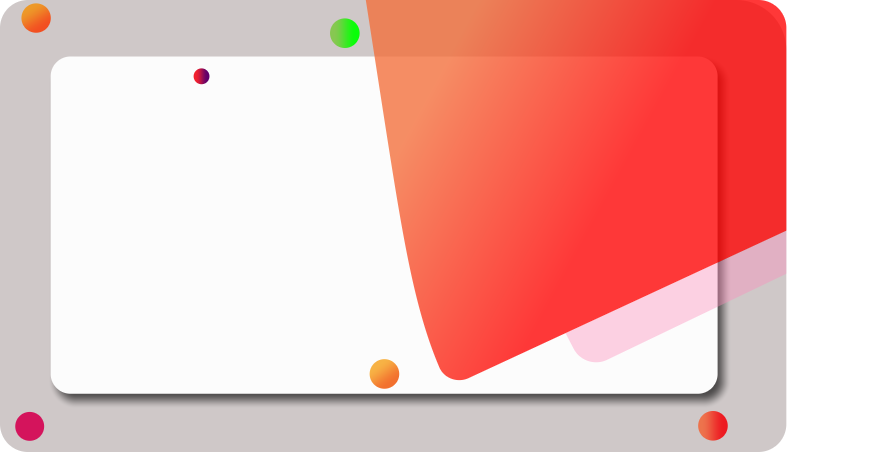
A WebGL 2 fragment shader for this background:

```glsl
#version 300 es
// Rounded grey panel with a shadowed white card, a translucent red sweep, a pink band and gradient dots.
precision highp float;

uniform vec2 u_resolution;
out vec4 fragColor;

#define HEIGHT 388.0          // design units over the canvas height
#define PANEL_COLOR vec3(0.81, 0.785, 0.785)
#define CARD_COLOR vec3(0.99)
#define SWEEP_START vec3(0.955, 0.43, 0.225)
#define SWEEP_END vec3(1.0, 0.0, 0.0)
#define SWEEP_ALPHA 0.78
#define BAND_COLOR vec3(0.99, 0.55, 0.73)
#define BAND_ALPHA 0.4
#define SHADOW_OFFSET vec2(5.0, 6.0)
#define SHADOW_BLUR 7.0
#define SHADOW_ALPHA 0.62
#define DOT_COUNT 6

// Dots: centre and radius, then the two gradient colours and the gradient direction
const vec3 dotShape[DOT_COUNT] = vec3[](
    vec3(31.0, 15.5, 12.6), vec3(296.0, 28.5, 12.7), vec3(173.0, 65.5, 6.8),
    vec3(330.0, 321.0, 12.7), vec3(25.5, 366.0, 12.4), vec3(612.0, 365.5, 12.7));
const vec3 dotStart[DOT_COUNT] = vec3[](
    vec3(0.93, 0.60, 0.16), vec3(0.53, 0.78, 0.32), vec3(0.95, 0.13, 0.18),
    vec3(0.97, 0.70, 0.27), vec3(0.83, 0.08, 0.36), vec3(0.93, 0.45, 0.30));
const vec3 dotEnd[DOT_COUNT] = vec3[](
    vec3(0.95, 0.31, 0.13), vec3(0.03, 1.0, 0.03), vec3(0.38, 0.0, 0.42),
    vec3(0.95, 0.44, 0.18), vec3(0.83, 0.08, 0.36), vec3(0.93, 0.10, 0.13));
const vec2 dotAxis[DOT_COUNT] = vec2[](
    vec2(0.5, 0.8), vec2(1.0, 0.0), vec2(1.0, 0.0),
    vec2(0.6, 0.8), vec2(1.0, 0.0), vec2(1.0, 0.0));

// Signed distance to a rounded box given by two opposite corners
float roundedBox(vec2 p, vec2 low, vec2 high, float radius) {
    vec2 q = abs(p - 0.5 * (low + high)) - 0.5 * (high - low) + radius;
    return length(max(q, 0.0)) + min(max(q.x, q.y), 0.0) - radius;
}

// Intersection of two shapes with a circular fillet
float roundIntersect(float a, float b, float radius) {
    return min(max(a, b), -radius) + length(max(vec2(a, b) + radius, 0.0));
}

// Signed distance to the region above a line through a point
float aboveLine(vec2 p, vec2 anchor, float slope) {
    return (p.y - anchor.y - slope * (p.x - anchor.x)) / sqrt(1.0 + slope * slope);
}

// Red sweep: bowed left side meeting a rising lower edge
float sweepShape(vec2 p) {
    float s = max(p.y, 0.0) / 318.0;
    float bow = 15.0 * pow(s, 6.0);
    float slope = 0.155 + 90.0 / 318.0 * pow(s, 5.0);
    float left = (314.0 + 0.155 * p.y + bow - p.x) / sqrt(1.0 + slope * slope);
    return roundIntersect(left, aboveLine(p, vec2(675.0, 198.0), -0.464), 19.0);
}

// Pink band: slanted left end and a rising lower edge
float bandShape(vec2 p) {
    float left = dot(p - vec2(486.0, 287.0), vec2(-0.887, 0.461));
    return roundIntersect(left, aboveLine(p, vec2(675.0, 235.0), -0.48), 21.0);
}

// Antialiased coverage of a signed distance
float coverage(float d) {
    return clamp(0.5 - d * u_resolution.y / HEIGHT, 0.0, 1.0);
}

void main() {
    // Design space with y pointing down
    vec2 p = vec2(gl_FragCoord.x, u_resolution.y - gl_FragCoord.y) * HEIGHT / u_resolution.y;
    vec2 panelSize = vec2(675.0, HEIGHT);
    vec2 cardLow = vec2(43.5, 48.5), cardHigh = vec2(616.0, 338.0);

    // Panel, with a wider corner at the upper right
    bool upperRight = p.x > 0.5 * panelSize.x && p.y < 0.5 * panelSize.y;
    float panel = coverage(roundedBox(p, vec2(0.0), panelSize, upperRight ? 43.0 : 24.0));
    float frame = coverage(roundedBox(p, vec2(0.0), panelSize, 24.0));
    vec3 color = mix(vec3(1.0), PANEL_COLOR, panel);

    // Card and its soft shadow
    float shadowDist = roundedBox(p - SHADOW_OFFSET, cardLow, cardHigh, 17.0);
    float shadow = 1.0 - smoothstep(-SHADOW_BLUR, SHADOW_BLUR, shadowDist);
    color *= 1.0 - SHADOW_ALPHA * shadow * panel;
    color = mix(color, CARD_COLOR, coverage(roundedBox(p, cardLow, cardHigh, 17.0)));

    // Translucent band and sweep
    float sweep = coverage(sweepShape(p)) * frame;
    float band = coverage(bandShape(p)) * frame * (1.0 - sweep);
    color = mix(color, BAND_COLOR, BAND_ALPHA * band);
    float t = clamp((dot(p, vec2(0.878, 0.479)) - 362.0) / 178.0, 0.0, 1.0);
    color = mix(color, mix(SWEEP_START, SWEEP_END, t), SWEEP_ALPHA * sweep);

    // Gradient dots
    for (int i = 0; i < DOT_COUNT; i++) {
        vec2 q = (p - dotShape[i].xy) / dotShape[i].z;
        float blend = smoothstep(-0.8, 0.8, dot(q, dotAxis[i]));
        float disc = coverage((length(q) - 1.0) * dotShape[i].z);
        color = mix(color, mix(dotStart[i], dotEnd[i], blend), disc);
    }
    fragColor = vec4(color, 1.0);
}
```
